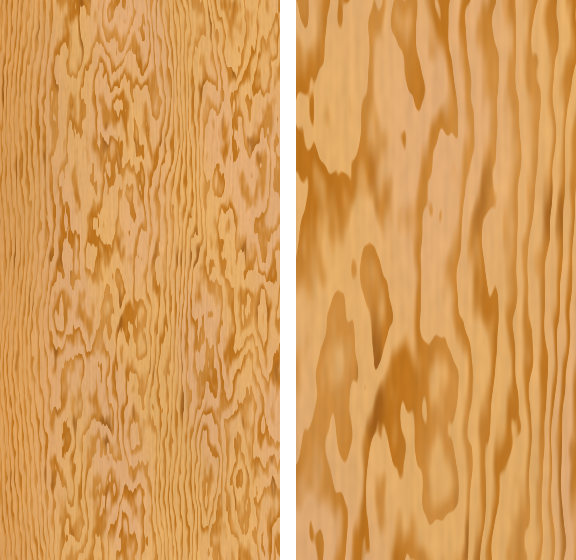
Left: the whole. Right: its middle third, enlarged.
Give the GLSL for this texture, as a WebGL 2 fragment shader.

```glsl
#version 300 es
precision highp float;

uniform vec2 u_resolution;
out vec4 fragColor;

vec2 hashGradient(vec2 cell) {
    vec3 q = fract(cell.xyx * vec3(0.1031, 0.1030, 0.0973));
    q += dot(q, q.yzx + 33.33);
    float angle = 6.28318 * fract((q.x + q.y) * q.z);
    return vec2(cos(angle), sin(angle));
}

// Gradient noise, roughly -0.7 to 0.7
float noise(vec2 p) {
    vec2 i = floor(p), f = p - i;
    vec2 u = f * f * f * (f * (f * 6.0 - 15.0) + 10.0);
    vec2 e = vec2(1.0, 0.0);
    float a = dot(hashGradient(i), f);
    float b = dot(hashGradient(i + e), f - e);
    float c = dot(hashGradient(i + e.yx), f - e.yx);
    float d = dot(hashGradient(i + 1.0), f - 1.0);
    return mix(mix(a, b, u.x), mix(c, d, u.x), u.y);
}

// Noise stretched along the grain
float grainNoise(vec2 p, float across, float along, float seed) {
    return noise(p * vec2(across, along) + seed);
}

// Growth ring height: steep straight bands between flat, swirling areas
float ringHeight(vec2 p) {
    float x = p.x + 0.07 * grainNoise(p, 1.5, 1.3, 3.7);
    float slope = 13.0 * smoothstep(-0.10, 0.25, x)
                + 8.0 * smoothstep(0.53, 0.75, x) + 4.0 * x;
    float straight = 1.0 - smoothstep(0.14, 0.30, x)
                   + 0.6 * (1.0 - smoothstep(0.03, 0.13, abs(x - 0.64)));
    float swirl = 4.2 * grainNoise(p, 4.0, 1.1, 11.3)
                + 2.6 * grainNoise(p, 10.0, 2.7, 27.1)
                + 1.1 * grainNoise(p, 24.0, 6.5, 41.9);
    float ragged = 0.40 * grainNoise(p, 56.0, 15.0, 63.2)
                 + 0.22 * grainNoise(p, 110.0, 22.0, 85.6);
    return slope + swirl * mix(1.0, 0.35, straight) + ragged;
}

// Late wood darkens slowly through a ring, then ends sharply
float lateWood(float height) {
    float width = clamp(fwidth(height), 0.06, 0.6);
    float phase = fract(height);
    float rise = smoothstep(0.36, 0.84, phase);
    float fall = 1.0 - smoothstep(1.0 - width, 1.0, phase);
    return rise * fall;
}

void main() {
    vec2 p = gl_FragCoord.xy / u_resolution.x;
    float late = lateWood(ringHeight(p));

    // Pale early wood, warmer toward the left
    float tint = smoothstep(-0.25, 0.25, grainNoise(p, 5.0, 1.6, 7.4));
    vec3 early = mix(vec3(0.885, 0.675, 0.405), vec3(0.875, 0.665, 0.46), tint);
    early = mix(vec3(0.855, 0.62, 0.36), early, smoothstep(0.0, 0.28, p.x));

    // Amber late wood of varying depth
    float depth = smoothstep(-0.35, 0.4, grainNoise(p, 13.0, 4.0, 52.8));
    vec3 amber = mix(vec3(0.80, 0.545, 0.25), vec3(0.73, 0.445, 0.12), depth);
    vec3 color = mix(early, amber, late);

    // Occasional resin streaks
    float resin = smoothstep(0.30, 0.50, grainNoise(p, 22.0, 5.0, 95.1));
    color = mix(color, vec3(0.56, 0.32, 0.09), 0.65 * resin * late);

    // Fine fibres and broad unevenness
    float fibre = grainNoise(p, 150.0, 9.0, 17.5)
                + 0.6 * grainNoise(p, 115.0, 45.0, 38.6);
    float shade = 1.0 + 0.05 * fibre + 0.04 * grainNoise(p, 3.0, 1.2, 71.9);
    fragColor = vec4(color * shade, 1.0);
}
```
